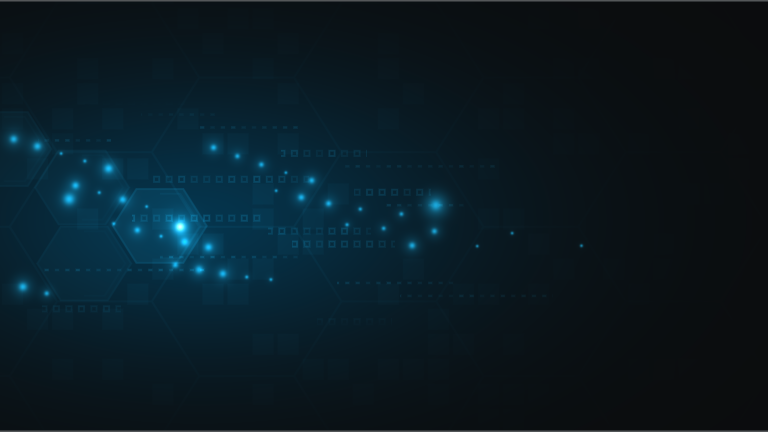
Give the GLSL for this background, as a Shadertoy shader.

```glsl
// Dark teal technology backdrop: faint hexagons, dashed data rows and drifting cyan lights.

float hash(vec2 p) {
    return fract(sin(dot(p, vec2(127.1, 311.7))) * 43758.5);
}

// Signed distance to a flat-topped hexagon
float hexagon(vec2 p, float apothem) {
    p = abs(p);
    return max(p.y, p.x * 0.866 + p.y * 0.5) - apothem;
}

// Offset from the nearest centre of a hexagon tiling
vec2 hexCell(vec2 p, float apothem) {
    vec2 period = 2.0 * apothem * vec2(1.732, 1.0);
    vec2 a = mod(p + 0.5 * period, period) - 0.5 * period;
    vec2 b = mod(p, period) - 0.5 * period;
    return dot(a, a) < dot(b, b) ? a : b;
}

float line(float d, float width, float pixel) {
    return 1.0 - smoothstep(width, width + 1.5 * pixel, abs(d));
}

float box(vec2 p, vec2 halfSize) {
    vec2 d = abs(p) - halfSize;
    return max(d.x, d.y);
}

float glow(vec2 p, vec2 centre, float radius) {
    vec2 d = (p - centre) / radius;
    return exp(-dot(d, d));
}

// Rows of dashes and small open squares, each with its own extent
float dataRows(vec2 p, float pixel) {
    float row = floor(p.y / 0.03);
    float start = hash(vec2(row, 3.0)) * 0.95;
    float extent = 0.16 + 0.22 * hash(vec2(row, 8.0));
    float squares = step(0.72, hash(vec2(row, 5.0)));
    float pitch = mix(0.024, 0.029, squares);
    float column = floor(p.x / pitch);
    vec2 q = vec2(mod(p.x, pitch) - 0.5 * pitch, mod(p.y, 0.03) - 0.015);
    float dash = 1.0 - smoothstep(0.0, 1.5 * pixel, box(q, vec2(0.003, 0.001)));
    float square = line(box(q, vec2(0.006)), 0.0003, pixel);
    float inside = step(start, p.x) * step(p.x, start + extent);
    float band = smoothstep(0.27, 0.2, abs(p.y - 0.5));
    return mix(dash, square, squares) * inside * band * (0.4 + 0.6 * hash(vec2(column, row)));
}

void mainImage(out vec4 fragColor, in vec2 fragCoord) {
    vec2 p = fragCoord / iResolution.y;
    float pixel = 1.0 / iResolution.y;
    vec3 cyan = vec3(0.08, 0.62, 0.80);

    // Wide elliptical light fading to near black
    float radius = length((p - vec2(0.46, 0.49)) / vec2(0.8, 0.42));
    float light = exp(-1.5 * pow(radius, 1.7));
    vec3 color = mix(vec3(0.042, 0.047, 0.052), vec3(0.02, 0.205, 0.30), light);

    // Faint square patches
    vec2 tile = p / 0.058;
    float patchEdge = box(fract(tile) - 0.5, vec2(0.42));
    float patchOn = step(0.82, hash(floor(tile)));
    color += cyan * 0.045 * light * patchOn * smoothstep(0.03, -0.03, patchEdge);

    // Large hexagon mesh, slightly flattened
    vec2 flatten = vec2(1.0, 1.1);
    float mesh = 0.19 - hexagon(hexCell((p - vec2(0.9, 0.475)) * flatten, 0.19), 0.0);
    color += cyan * 0.05 * light * line(mesh, 0.0008, pixel);

    // Cluster of small translucent hexagons, brightest at its right end
    for (int i = 0; i < 4; i++) {
        float k = float(i);
        vec2 centre = i < 3 ? vec2(0.37 - 0.18 * k, 0.477 + 0.089 * k) : vec2(0.195, 0.39);
        float d = hexagon((p - centre) * flatten, 0.094);
        float strength = i == 0 ? 1.0 : 0.4;
        float fill = 1.0 - smoothstep(0.0, 1.5 * pixel, d);
        float rim = line(d, 0.0008, pixel) + 0.6 * line(d + 0.012, 0.0005, pixel) * step(0.0, p.x - centre.x);
        color += cyan * strength * (0.085 * fill + 0.07 * rim);
    }

    color += cyan * 0.16 * dataRows(p, pixel) * (0.3 + light);

    // Scattered lights: dense on the left, thinning to the right
    for (int i = 1; i <= 38; i++) {
        float k = float(i);
        float t = fract(k * 0.618);
        float spread = 0.4 * (1.0 - 0.6 * t * t);
        vec2 centre = vec2(0.02 + 0.98 * t + 0.48 * pow(t, 12.0),
                           0.49 + spread * (fract(k * 0.755 + 0.3) - 0.5));
        float size = hash(vec2(k, 2.0)) * (1.0 - 0.6 * pow(t, 8.0));
        float core = glow(p, centre, 0.0035 + 0.006 * size * size);
        float halo = glow(p, centre, 0.008 + 0.016 * size);
        color += cyan * (0.65 * core + 0.25 * size * halo);
    }

    // Three focal lights, one with a warm core
    vec2 warm = vec2(0.417, 0.475);
    color += cyan * (0.9 * glow(p, warm, 0.016) + 0.25 * glow(p, warm, 0.035));
    color += vec3(0.75, 0.3, 0.0) * glow(p, warm, 0.008);
    vec2 wide = vec2(1.009, 0.525);
    color += cyan * (0.45 * glow(p, wide, 0.011) + 0.42 * glow(p, wide, 0.028));
    color += cyan * (0.7 * glow(p, vec2(0.16, 0.539), 0.012) + 0.2 * glow(p, vec2(0.16, 0.539), 0.025));

    // Thin grey rules along the top and bottom
    float rule = 1.0 - smoothstep(0.002, 0.005, min(p.y, 1.0 - p.y));
    color = mix(color, vec3(0.33, 0.34, 0.35), rule);

    fragColor = vec4(color, 1.0);
}
```
